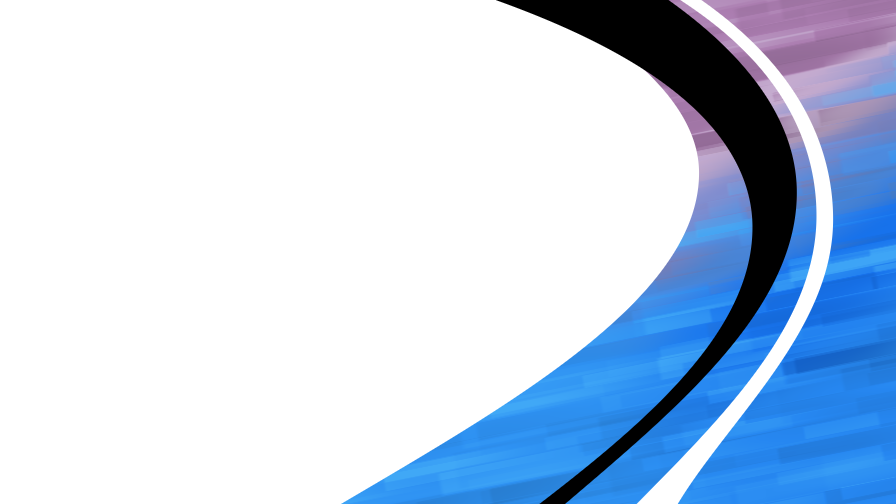
Give the GLSL for this background, as a Shadertoy shader.

```glsl
// Draws a white panel beside sweeping black and white bands over slanted blue and mauve streaks.

// Rightmost point of each curve, in canvas heights
const vec2 PANEL_APEX       = vec2(1.387, 0.657);
const vec2 BLACK_INNER_APEX = vec2(1.493, 0.549);
const vec2 BLACK_OUTER_APEX = vec2(1.581, 0.618);
const vec2 WHITE_INNER_APEX = vec2(1.620, 0.572);
const vec2 WHITE_OUTER_APEX = vec2(1.653, 0.565);

// Bend of each curve: square and fourth-power terms above, then below the apex
const vec4 PANEL_BEND       = vec4(2.60, 0.00, 2.00, -0.82);
const vec4 BLACK_INNER_BEND = vec4(1.92, 2.88, 1.62, -0.72);
const vec4 BLACK_OUTER_BEND = vec4(1.65, 0.65, 1.46, -0.67);
const vec4 WHITE_INNER_BEND = vec4(1.15, 1.78, 1.32, -0.70);
const vec4 WHITE_OUTER_BEND = vec4(1.13, 1.33, 1.40, -1.36);

const vec3 MAUVE     = vec3(0.67, 0.49, 0.69);
const vec3 PALE_PINK = vec3(0.77, 0.67, 0.81);
const vec3 LILAC     = vec3(0.50, 0.55, 0.81);
const vec3 STEEL     = vec3(0.30, 0.54, 0.87);
const vec3 DEEP_BLUE = vec3(0.09, 0.45, 0.93);
const vec3 AZURE     = vec3(0.18, 0.57, 0.95);
const vec3 SKY       = vec3(0.27, 0.68, 0.97);

const float STREAK_SLOPE = 0.20;   // rise of the streaks toward the right
const float RAMP_SLOPE   = 0.60;   // slant of the colour ramp
const float RAMP_JITTER  = 0.11;   // colour shift between streaks
const int   STREAK_LAYERS = 4;

float hash(vec2 p) {
    vec3 q = fract(vec3(p.xyx) * 0.1031);
    q += dot(q, q.yzx + 33.33);
    return fract((q.x + q.y) * q.z);
}

vec2 gradientAt(vec2 cell) {
    float angle = 6.2832 * hash(cell);
    return vec2(cos(angle), sin(angle));
}

float gradientNoise(vec2 p) {
    vec2 i = floor(p), f = p - i;
    vec2 u = f * f * f * (f * (f * 6.0 - 15.0) + 10.0);
    vec2 e = vec2(1.0, 0.0);
    float low  = mix(dot(gradientAt(i), f), dot(gradientAt(i + e), f - e), u.x);
    float high = mix(dot(gradientAt(i + e.yx), f - e.yx),
                     dot(gradientAt(i + e.xx), f - e.xx), u.x);
    return mix(low, high, u.y);
}

// Coverage of everything left of a curve
float leftOf(vec2 p, vec2 apex, vec4 bend, float pixel) {
    float d = p.y - apex.y;
    vec2 k = d > 0.0 ? bend.xy : bend.zw;
    float edge = apex.x - d * d * (k.x + k.y * d * d);
    float slope = 2.0 * d * (k.x + 2.0 * k.y * d * d);
    float dist = (p.x - edge) / sqrt(1.0 + slope * slope);
    return clamp(0.5 - dist / pixel, 0.0, 1.0);
}

// Signed tint built from overlapping bars, each fading along its length
float streaks(vec2 q, float pixel) {
    float tint = 0.35 * gradientNoise(q * vec2(1.5, 22.0));
    for (int i = 0; i < STREAK_LAYERS; i++) {
        float layer = float(i);
        float rows = 13.0 + 8.0 * layer;
        float y = q.y * rows + 0.37 * layer;
        float row = floor(y);
        float x = q.x * (1.5 + 0.5 * layer) + 7.0 * hash(vec2(row, layer + 20.0));
        vec2 f = vec2(fract(x), y - row);
        float strength = hash(vec2(floor(x) + 41.0 * layer, row + 90.0)) - 0.5;
        float soft = max(pixel * rows, 0.05);
        float body = smoothstep(0.0, soft, f.y) * smoothstep(1.0, 1.0 - soft, f.y);
        body *= smoothstep(0.0, 0.025, f.x) * smoothstep(1.0, 0.35, f.x);
        tint += strength * body * 0.8;
    }
    return tint;
}

vec3 streakedBackdrop(vec2 p, float pixel) {
    vec2 q = vec2(p.x + STREAK_SLOPE * p.y, p.y - STREAK_SLOPE * p.x);
    float tint = streaks(q, pixel);
    float s = 1.0 - p.y - RAMP_SLOPE * (1.778 - p.x) + RAMP_JITTER * tint;

    // Mauve at the top through steel to saturated blue
    vec3 color = mix(MAUVE, PALE_PINK, smoothstep(-0.02, 0.07, s));
    color = mix(color, LILAC, smoothstep(0.07, 0.18, s));
    color = mix(color, STEEL, smoothstep(0.17, 0.29, s));
    color = mix(color, DEEP_BLUE, smoothstep(0.29, 0.43, s));
    color = mix(color, AZURE, 0.65 * smoothstep(0.48, 0.64, s));

    // Azure pool at the lower left
    float pool = smoothstep(1.55, 1.15, p.x) * smoothstep(0.48, 0.25, p.y);
    color = mix(color, AZURE, pool);

    // Light and dark streaks
    vec3 lightTone = mix(PALE_PINK, SKY, smoothstep(0.08, 0.38, s));
    color = mix(color, lightTone, clamp(tint, 0.0, 0.8));
    return color * (1.0 - 0.16 * clamp(-tint, 0.0, 1.0));
}

void mainImage(out vec4 fragColor, in vec2 fragCoord) {
    vec2 p = fragCoord / iResolution.y;
    float pixel = 1.0 / iResolution.y;
    vec3 color = streakedBackdrop(p, pixel);

    // Panel, then the two tapering bands
    float panel = leftOf(p, PANEL_APEX, PANEL_BEND, pixel);
    float black = leftOf(p, BLACK_OUTER_APEX, BLACK_OUTER_BEND, pixel)
                * (1.0 - leftOf(p, BLACK_INNER_APEX, BLACK_INNER_BEND, pixel));
    float white = leftOf(p, WHITE_OUTER_APEX, WHITE_OUTER_BEND, pixel)
                * (1.0 - leftOf(p, WHITE_INNER_APEX, WHITE_INNER_BEND, pixel));
    color = mix(color, vec3(1.0), max(panel, white));
    color = mix(color, vec3(0.0), black);
    fragColor = vec4(color, 1.0);
}
```
